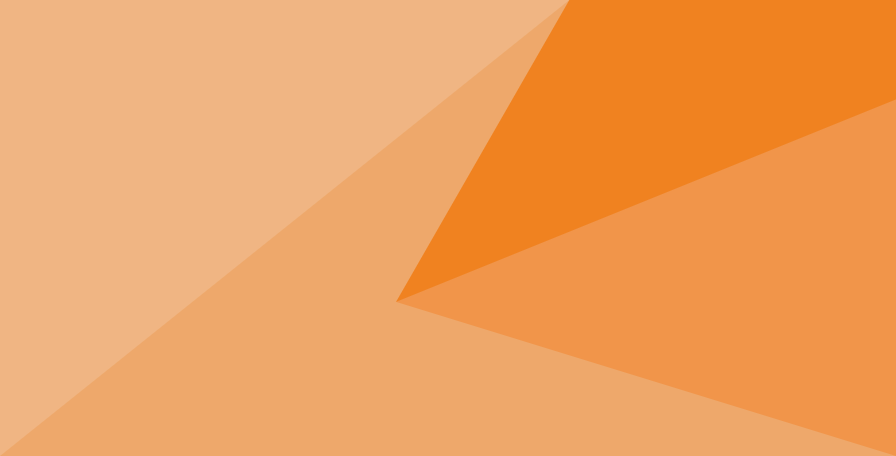
This background is drawn by a Shadertoy shader. Its source:

```glsl
// Flat geometric background: a pale diagonal corner over warm sand, with a
// two-tone orange wedge fanning out to the right from a single apex.
// Each region is a half-plane, or an intersection of two, with smooth edges.

// Corner points as fractions of the canvas, origin at the lower left
const vec2 APEX         = vec2(0.442, 0.338);
const vec2 TOP_POINT    = vec2(0.6354, 1.0);
const vec2 RIGHT_POINT  = vec2(1.0, 0.782);
const vec2 RIGHT_CORNER = vec2(1.0, 0.0);
const vec2 LEFT_CORNER  = vec2(0.0, 0.0);

const vec3 PALE_PEACH  = vec3(0.940, 0.710, 0.512);
const vec3 WARM_SAND   = vec3(0.934, 0.660, 0.418);
const vec3 SOFT_ORANGE = vec3(0.944, 0.584, 0.290);
const vec3 DEEP_ORANGE = vec3(0.940, 0.510, 0.126);

const float EDGE_SOFTNESS = 1.0; // width of the edge blend, in pixels

// Coverage of the half-plane to the left of the line running from a to b
float leftOf(vec2 pixel, vec2 a, vec2 b) {
    vec2 start = a * iResolution.xy;
    vec2 along = normalize(b * iResolution.xy - start);
    vec2 offset = pixel - start;
    float signedDistance = along.x * offset.y - along.y * offset.x;
    return clamp(signedDistance / EDGE_SOFTNESS + 0.5, 0.0, 1.0);
}

void mainImage(out vec4 fragColor, in vec2 fragCoord) {
    // Pale upper-left corner over the sand base
    float pale = leftOf(fragCoord, LEFT_CORNER, TOP_POINT);
    vec3 color = mix(WARM_SAND, PALE_PEACH, pale);

    // Orange wedge, split in two by a ray from its apex
    float wedge = min(leftOf(fragCoord, TOP_POINT, APEX),
                      leftOf(fragCoord, APEX, RIGHT_CORNER));
    float deep = leftOf(fragCoord, APEX, RIGHT_POINT);
    color = mix(color, mix(SOFT_ORANGE, DEEP_ORANGE, deep), wedge);

    fragColor = vec4(color, 1.0);
}
```
